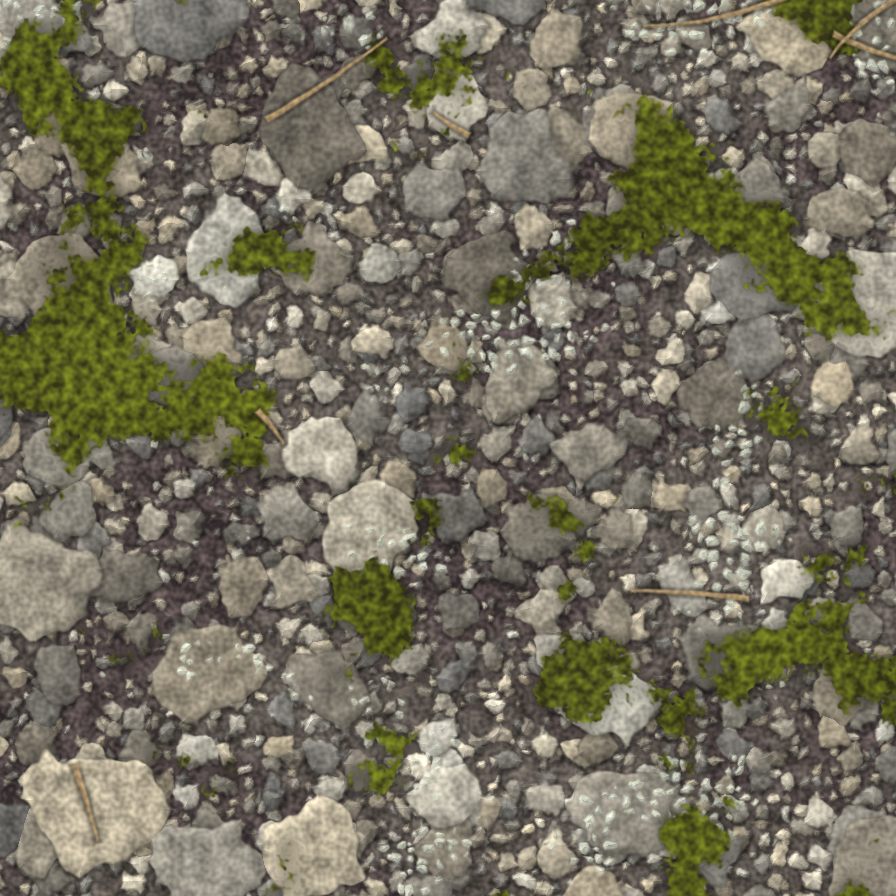
Give the GLSL for this texture, as a Shadertoy shader.

```glsl
// Weathered stony ground: gravel set in dark soil, with moss, pale lichen and dry straw.

const vec3 SOIL_DARK   = vec3(0.21, 0.19, 0.18);
const vec3 SOIL_LIGHT  = vec3(0.54, 0.50, 0.465);
const vec3 STONE_GREY  = vec3(0.47, 0.455, 0.425);
const vec3 STONE_TAN   = vec3(0.63, 0.595, 0.525);
const vec3 STONE_CREAM = vec3(0.81, 0.775, 0.69);
const vec3 MOSS_DARK   = vec3(0.19, 0.19, 0.07);
const vec3 MOSS_LIGHT  = vec3(0.49, 0.54, 0.13);
const vec3 LICHEN      = vec3(0.83, 0.845, 0.77);
const vec3 STRAW       = vec3(0.70, 0.59, 0.43);
const vec2 LIGHT_DIR   = vec2(-0.5, 0.866);

const int   STONE_LAYERS  = 5;
const float STONE_SCALE   = 6.5;   // cells across the canvas, largest stones
const float STONE_STEP    = 1.75;  // size ratio between layers
const float STONE_CHANCE  = 0.62;
const float MOSS_LEVEL    = 0.13;
const float LICHEN_LEVEL  = 0.24;
const float LICHEN_SCALE  = 62.0;
const int   STRAW_COUNT   = 8;
const float EDGE          = 0.002; // softness of outlines
const float TAU           = 6.28318;

vec4 hash4(vec2 cell, int seed) {
    uvec4 v = uvec4(ivec4(ivec2(cell), seed, 7));
    for (int i = 0; i < 2; i++) {
        v = v * 1664525u + 1013904223u;
        v.x += v.y * v.w; v.y += v.z * v.x;
        v.z += v.x * v.y; v.w += v.y * v.z;
        v ^= v >> 16u;
    }
    return vec4(v) * exp2(-32.0);
}

float cornerSlope(vec2 cell, vec2 offset) {
    float a = TAU * hash4(cell, 1).x;
    return dot(vec2(cos(a), sin(a)), offset);
}

float gradientNoise(vec2 p) {
    vec2 i = floor(p), f = p - i, e = vec2(1.0, 0.0);
    vec2 u = f * f * f * (f * (f * 6.0 - 15.0) + 10.0);
    return mix(mix(cornerSlope(i, f), cornerSlope(i + e, f - e), u.x),
               mix(cornerSlope(i + e.yx, f - e.yx), cornerSlope(i + 1.0, f - 1.0), u.x), u.y);
}

float fbm(vec2 p, int octaves) {
    float sum = 0.0, amp = 1.0;
    for (int i = 0; i < octaves; i++) {
        sum += amp * gradientNoise(p);
        p = mat2(0.8, 0.6, -0.6, 0.8) * p * 2.03 + 17.3;
        amp *= 0.5;
    }
    return sum;
}

// Scattered faceted stones: x distance in cells, y tone, z lit side, w second random.
vec4 stones(vec2 g, int seed, float chance) {
    vec4 best = vec4(9.0, 0.0, 0.0, 0.0);
    for (int n = 0; n < 9; n++) {
        vec2 cell = floor(g) + vec2(n % 3 - 1, n / 3 - 1);
        vec4 r = hash4(cell, seed);
        if (r.x > chance) continue;
        vec2 q = g - cell - 0.5 - 0.6 * (r.yz - 0.5);
        float radius = 0.22 + 0.24 * r.w, d = -9.0, lit = 0.0;
        for (int k = 0; k < 6; k++) {
            vec4 h = hash4(cell, seed + 20 + k);
            float a = TAU * (float(k) + 0.7 * h.x) / 6.0;
            vec2 dir = vec2(cos(a), sin(a));
            float plane = dot(q, dir) - radius * (0.6 + 0.5 * h.y);
            if (plane > d) { d = plane; lit = dot(dir, LIGHT_DIR); }
        }
        d = mix(d, length(q) - radius, 0.3);
        if (d < best.x) best = vec4(d, fract(r.x * 37.0), lit, fract(r.w * 53.0));
    }
    return best;
}

void mainImage(out vec4 fragColor, in vec2 fragCoord) {
    vec2 p = fragCoord / iResolution.y;
    float broad = fbm(p * 4.0 + 31.0, 3);
    float rough = fbm(p * 42.0, 3);
    float grain = gradientNoise(p * 165.0);
    vec2 warped = p + 0.009 * vec2(fbm(p * 22.0 + 5.0, 3), fbm(p * 22.0 + 61.0, 3));

    // Soil with fine crumbs
    float crumbs = 0.46 + 0.5 * rough + 0.5 * grain + 0.35 * broad;
    vec3 color = mix(SOIL_DARK, SOIL_LIGHT, clamp(crumbs, 0.0, 1.2));
    color *= mix(vec3(1.0), vec3(1.02, 0.96, 1.02), smoothstep(0.1, -0.3, broad));

    // Stones, from pebbles up to the largest
    for (int k = STONE_LAYERS - 1; k >= 0; k--) {
        float scale = STONE_SCALE * pow(STONE_STEP, float(k));
        vec4 s = stones(warped * scale + float(k) * 7.7, 100 * (k + 1), STONE_CHANCE);
        float wear = 0.13 * fbm(p * scale * 2.2 + 13.0, 3);
        float d = (s.x + wear) / scale;
        vec3 stone = mix(STONE_GREY, STONE_TAN, smoothstep(0.0, 0.6, s.y));
        stone = mix(stone, STONE_CREAM, smoothstep(0.55, 1.0, s.y));
        stone *= mix(vec3(0.96, 0.99, 1.04), vec3(1.02, 1.0, 0.96), s.w);
        stone *= 1.0 + 0.30 * rough + 0.24 * grain + 0.22 * broad;
        stone *= 1.0 + 0.20 * s.z * smoothstep(-0.016, 0.0, d);
        stone *= 1.0 - 0.22 * smoothstep(-0.004, 0.001, d);
        color *= 1.0 - 0.28 * smoothstep(0.008, 0.0, d) * (0.6 - 0.4 * s.z);
        color = mix(color, stone, 0.94 * smoothstep(EDGE, -EDGE, d));
    }

    // Lichen: crowded pale lobes inside loose patches
    float patches = fbm(p * 5.5 + 83.0, 3) + 0.25 * rough;
    float inPatch = smoothstep(LICHEN_LEVEL, LICHEN_LEVEL + 0.16, patches);
    vec4 lobe = stones(warped * LICHEN_SCALE, 900, 0.9);
    float lobeDist = (lobe.x + 0.1 * grain + 0.22 * (1.0 - inPatch)) / LICHEN_SCALE;
    vec3 lichen = LICHEN * (0.96 + 0.14 * lobe.z + 0.16 * (lobe.y - 0.5) + 0.2 * grain);
    color = mix(color, lichen, 0.9 * inPatch * smoothstep(EDGE, -EDGE, lobeDist));

    // Moss: ragged chains of tufts
    float chain = fbm(p * 6.0 + 7.0, 3) - 1.1 * abs(gradientNoise(p * 3.0 + 3.4));
    float mossField = chain + 0.22 * rough + 0.12 * grain;
    float tufts = 0.45 + 0.85 * fbm(p * 85.0 + 9.0, 2) + 0.35 * broad;
    vec3 moss = mix(MOSS_DARK, MOSS_LIGHT, clamp(tufts, 0.0, 1.2));
    color *= 1.0 - 0.25 * smoothstep(MOSS_LEVEL - 0.14, MOSS_LEVEL, mossField);
    color = mix(color, moss, 0.95 * smoothstep(MOSS_LEVEL - 0.05, MOSS_LEVEL + 0.05, mossField));

    // Straw: a few bent, tapering stalks with a thin shadow
    for (int i = 0; i < STRAW_COUNT; i++) {
        vec4 r = hash4(vec2(i, 3), 500), shape = hash4(vec2(i, 4), 500);
        float a = TAU * r.z, len = 0.02 + 0.07 * r.w * r.w;
        vec2 q = mat2(cos(a), -sin(a), sin(a), cos(a)) * (p - r.xy);
        float along = q.x / len;
        q.y += 0.25 * len * (shape.x - 0.5) * along * along + 0.002 * gradientNoise(p * 30.0);
        float width = 0.0035 * (0.7 + 0.3 * along);
        float d = max(abs(q.y) - width, abs(q.x) - len);
        color *= 1.0 - 0.35 * smoothstep(0.006, 0.0, d);
        vec3 stalk = STRAW * (0.95 + 0.3 * grain - 0.3 * q.y / 0.0035 * sign(cos(a)) * -0.5);
        color = mix(color, stalk, smoothstep(EDGE, -EDGE, d));
    }

    fragColor = vec4(clamp(color, 0.0, 1.0), 1.0);
}
```
